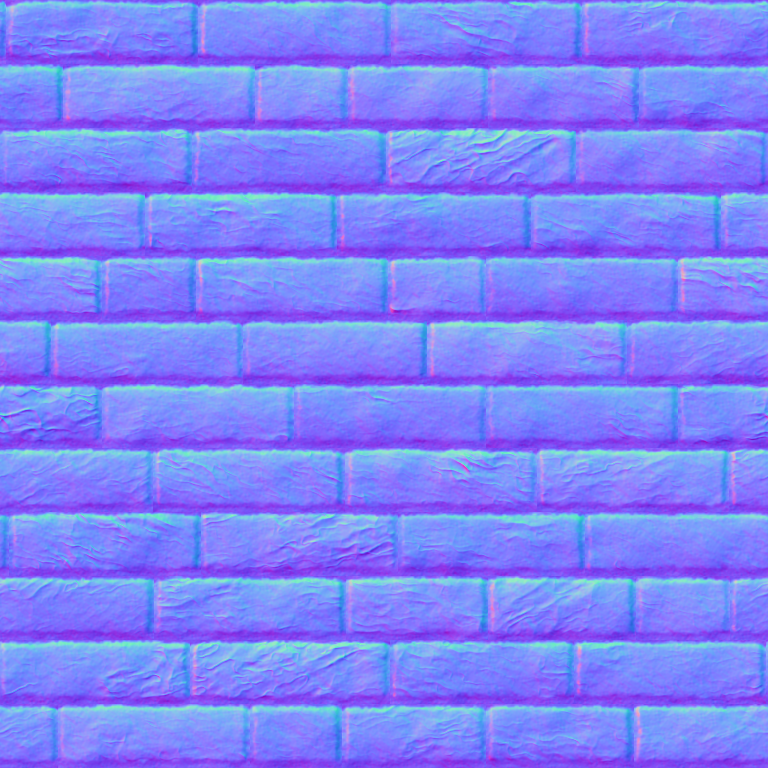
Write a WebGL 2 fragment shader that draws this texture map.

```glsl
#version 300 es
precision highp float;
// Tangent-space normal map of a weathered brick wall: twelve courses, four to five bricks each.

uniform vec2 u_resolution;
out vec4 fragColor;

const int COURSES = 12;
const float BRICKS = 4.0;        // full-length bricks across the canvas
const float BRICK_ASPECT = 3.0;  // brick length in course heights
const mat2 TURN = mat2(0.8, 0.6, -0.6, 0.8);

// Per course from the top: shift, then two inner joints (equal when no brick is cut).
const vec3 BOND[COURSES] = vec3[COURSES](
  vec3(0.03, 2.005, 2.005), vec3(0.33, 1.48, 2.21), vec3(0.0, 2.01, 2.01),
  vec3(0.755, 2.01, 2.01), vec3(3.53, 1.49, 2.49), vec3(0.265, 1.96, 1.96),
  vec3(0.53, 2.0, 2.0), vec3(0.795, 2.0, 2.0), vec3(0.045, 2.03, 2.03),
  vec3(0.8, 1.74, 2.51), vec3(3.99, 2.04, 2.04), vec3(0.3, 1.48, 2.23));

float hash(vec2 p) {
  vec3 k = fract(p.xyx * 0.1031);
  k += dot(k, k.yzx + 33.33);
  return fract((k.x + k.y) * k.z);
}

float noise(vec2 p) {
  vec2 i = floor(p), f = fract(p);
  f = f * f * f * (f * (f * 6.0 - 15.0) + 10.0);
  return mix(mix(hash(i), hash(i + vec2(1, 0)), f.x),
             mix(hash(i + vec2(0, 1)), hash(i + vec2(1, 1)), f.x), f.y);
}

float bump(float x, float center, float width) {
  float d = (x - center) / width;
  return exp(-d * d);
}

// Folded clay: sheared ridges with softly rounded crests.
float creases(vec2 q, float shear) {
  vec2 t = TURN * q;
  float warp = noise(t * 2.3) * 1.1 + noise(t * 6.0) * 0.45;
  float n = noise(vec2(q.x * 1.8 + warp, q.y * 5.5 + q.x * shear + warp));
  float d = 2.0 * n - 1.0;
  return 1.0 - sqrt(d * d + 0.012);
}

// Surface height in course heights; face is 1 on a brick and 0 in the mortar.
float relief(vec2 q, float seed, float face) {
  vec2 s = q + floor(seed * 90.0) * vec2(7.0, 3.0);
  vec2 t = TURN * s;
  float patches = smoothstep(0.3, 0.75, noise(s * vec2(1.2, 1.8) + 40.0));
  float rough = mix(0.4, 1.0, fract(seed * 17.0));
  float shear = mix(-3.0, 3.0, fract(seed * 31.0));
  float swell = noise(t * 2.2 + 9.0) * 0.05;
  float clay = creases(s, shear) * 0.03 * patches * rough;
  clay += creases(s * 2.0 + 11.0, shear * 0.7) * 0.014 * rough * mix(0.4, 1.0, patches);
  clay += noise(t * vec2(9.0, 13.0)) * 0.008 + noise(t * 25.0) * 0.003;
  float sand = noise(s * vec2(5.0, 11.0)) * 0.011 + noise(t * 26.0) * 0.004;
  return swell + mix(sand, clay, face);
}

// Slope of the grain, with x mirrored as in the edge shading.
vec2 reliefSlope(vec2 q, float seed, float face) {
  float e = 0.02;
  float h = relief(q, seed, face);
  float hx = relief(q + vec2(e, 0.0), seed, face);
  float hy = relief(q + vec2(0.0, e), seed, face);
  return vec2(hx - h, h - hy) / e;
}

// Broad slope of one brick and the mortar around it.
vec2 edgeSlope(float left, float right, float top, float base, float mortar, float side,
               float seed, float wear) {
  float tilt = mix(-0.22, 0.33, base) + (seed - 0.5) * 0.12;
  float lip = 0.32 * bump(top, 0.075, 0.042) + 0.17 * exp(-max(top, 0.0) / 0.13);
  float bed = mix(-0.36, -0.5, smoothstep(0.0, 0.1, base) * step(base, 0.5));
  float y = mix(tilt + lip * mix(0.4, 1.0, side), bed, mortar);
  y -= 0.2 * bump(base, 0.12, 0.04) * side * wear;
  float pink = mix(0.25, 0.65, fract(seed * 7.0)) * wear * bump(left, 0.08, 0.032);
  float teal = mix(0.35, 0.6, fract(seed * 13.0)) * bump(right, 0.06, 0.05);
  float lean = (fract(seed * 23.0) - 0.5) * 0.1;
  return vec2((pink - teal + lean) * (1.0 - mortar), y);
}

void main() {
  vec2 uv = gl_FragCoord.xy / u_resolution;

  // Course and the brick inside it
  float y = uv.y * float(COURSES);
  int course = COURSES - 1 - clamp(int(floor(y)), 0, COURSES - 1);
  vec3 bond = BOND[course];
  float x = mod(uv.x * BRICKS - bond.x, BRICKS);
  float joints[6] = float[6](0.0, 1.0, bond.y, bond.z, 3.0, BRICKS);
  float start = 0.0, end = 1.0;
  for (int i = 0; i < 5; i++) {
    if (x >= joints[i]) { start = joints[i]; end = joints[i + 1]; }
  }
  float seed = hash(vec2(start * 10.0 + 3.0, float(course) + 5.0));

  // Distances to the four sides, wobbly and rounded at the corners
  vec2 q = vec2((x - start) * BRICK_ASPECT, fract(y));
  vec2 drift = seed * 50.0 + q;
  float wobble = (noise(drift * 3.5) - 0.5) * 0.04 + (noise(drift * 17.0) - 0.5) * 0.028;
  float left = q.x + wobble;
  float right = (end - x) * BRICK_ASPECT + wobble;
  float corner = 0.045 * exp(-max(min(left, right), 0.0) / 0.07);
  float top = 1.0 - q.y + wobble - corner;
  float base = q.y + wobble - corner;

  // Mortar bed and brick face
  float mortar = 1.0 - smoothstep(0.0, 0.07, top) * smoothstep(0.06, 0.15, base);
  float side = smoothstep(0.02, 0.1, left) * smoothstep(0.02, 0.1, right);
  float wear = mix(0.3, 1.5, noise(drift * vec2(9.0, 15.0)));

  // Unit normal packed into colour
  vec2 slope = edgeSlope(left, right, top, base, mortar, side, seed, wear);
  slope += reliefSlope(q, seed, (1.0 - mortar) * side);
  slope *= min(1.0, 0.85 / max(length(slope), 0.001));
  vec3 normal = vec3(slope, sqrt(1.0 - dot(slope, slope)));
  fragColor = vec4(normal * 0.5 + 0.5, 1.0);
}
```
